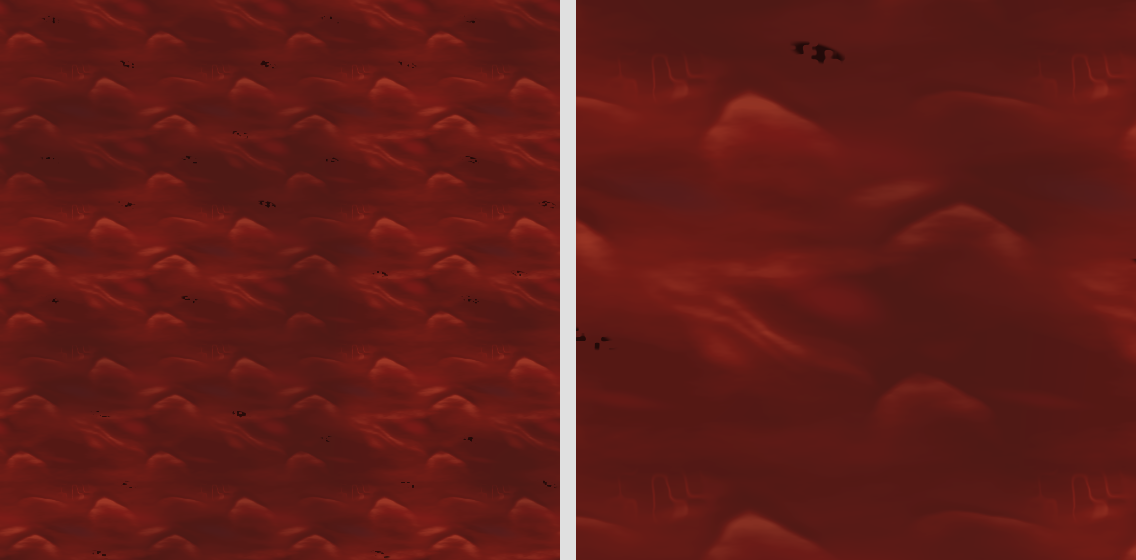
Left: the whole. Right: its middle third, enlarged.
A WebGL 2 fragment shader for this pattern:

```glsl
#version 300 es
precision highp float;

#define REPEATS 4.0
#define WARP 0.045
#define BASE_TONE 0.20
#define MOTTLE 0.75
#define GRAIN 0.28
#define STAIN 0.16
#define DEEP vec3(0.335, 0.095, 0.080)
#define MID vec3(0.460, 0.112, 0.088)
#define LIT vec3(0.610, 0.210, 0.145)
#define CRIMSON vec3(0.540, 0.105, 0.095)
#define COOL vec3(0.340, 0.125, 0.130)

uniform vec2 u_resolution;
out vec4 fragColor;

float hash(vec2 p) {
  vec3 q = fract(p.xyx * 0.1031);
  q += dot(q, q.yzx + 33.33);
  return fract((q.x + q.y) * q.z);
}

// Value noise that closes on itself after the given period
float noise(vec2 x, vec2 period) {
  vec2 i = floor(x), f = fract(x);
  f = f * f * f * (f * (f * 6.0 - 15.0) + 10.0);
  vec2 a = mod(i, period), b = mod(i + 1.0, period);
  return mix(mix(hash(a), hash(vec2(b.x, a.y)), f.x),
             mix(hash(vec2(a.x, b.y)), hash(b), f.x), f.y);
}

float fbm(vec2 p, vec2 freq) {
  float sum = 0.0, amp = 0.53;
  for (int i = 0; i < 4; i++) {
    sum += amp * noise(p * freq, freq);
    freq *= 2.0;
    amp *= 0.5;
  }
  return sum;
}

// Shortest offset within the repeating tile
vec2 wrap(vec2 d) { return d - floor(d + 0.5); }

// Soft slanted brush dab
float dab(vec2 p, vec2 centre, vec2 radius, float tilt) {
  vec2 d = wrap(p - centre);
  d.y -= tilt * d.x;
  return smoothstep(1.0, 0.1, length(d / radius));
}

// Ridge with a crisp lit crest, fading underside and dark outline above
float hill(vec2 p, vec2 base, vec2 size, float lean) {
  vec2 q = wrap(p - base) / size;
  q.x += lean * q.y;
  float side = smoothstep(1.25, 0.6, abs(q.x));
  float depth = 1.0 - pow(abs(q.x), 1.4) - q.y;
  float body = smoothstep(0.0, 0.25, depth) * smoothstep(1.5, 0.15, depth);
  float outline = smoothstep(-0.75, -0.1, depth) * smoothstep(0.15, -0.1, depth);
  return side * (body - 0.35 * outline);
}

// Wavy diagonal ribbon made of fine strands
float ribbon(vec2 p) {
  vec2 d = wrap(p - vec2(0.78, 0.88));
  float across = d.y + 0.48 * d.x + 0.022 * sin(d.x * 20.0);
  float strands = 0.7 + 0.3 * sin(across * 110.0 + d.x * 12.0);
  return strands * smoothstep(0.06, 0.01, abs(across)) * smoothstep(0.32, 0.14, abs(d.x));
}

void main() {
  vec2 uv = gl_FragCoord.xy / u_resolution.y;
  vec2 tile = uv * REPEATS, cell = floor(tile);
  vec2 p = tile + WARP * (vec2(fbm(tile, vec2(5.0, 7.0)),
                               fbm(tile + 0.37, vec2(4.0, 6.0))) - 0.5);
  float grain = fbm(p, vec2(7.0, 24.0)) - 0.5;

  // Mottled ground
  float tone = BASE_TONE + MOTTLE * (fbm(p, vec2(2.0, 5.0)) - 0.5) + GRAIN * grain;

  // Lit ridges and streaks
  float light = 0.62 * hill(p, vec2(0.25, 0.10), vec2(0.17, 0.09), 0.0);
  light += 0.52 * hill(p, vec2(0.79, 0.35), vec2(0.16, 0.10), 0.25);
  light += 0.42 * hill(p, vec2(0.17, 0.71), vec2(0.14, 0.09), 0.2);
  light += 0.30 * hill(p, vec2(0.28, 0.41), vec2(0.16, 0.04), 0.3);
  light += 0.55 * dab(p, vec2(0.10, 0.21), vec2(0.14, 0.045), 0.25);
  light += 0.25 * dab(p, vec2(0.60, 0.44), vec2(0.11, 0.025), 0.2);
  light += 0.40 * dab(p, vec2(0.85, 0.03), vec2(0.45, 0.055), 0.05);
  light += 0.28 * dab(p, vec2(0.68, 0.85), vec2(0.09, 0.06), -0.6);
  light += 0.45 * ribbon(p);
  tone += light * (1.0 + 1.3 * grain);

  // Shadowed hollows
  tone -= 0.16 * dab(p, vec2(0.50, 0.70), vec2(0.40, 0.24), -0.2);
  tone -= 0.20 * dab(p, vec2(0.85, 0.18), vec2(0.20, 0.07), -0.2);
  tone -= 0.18 * dab(p, vec2(0.40, 0.23), vec2(0.16, 0.035), -0.3);

  // Feathery wisps
  float wisp = 1.0 - abs(2.0 * noise(p * vec2(26.0, 18.0), vec2(26.0, 18.0)) - 1.0);
  tone += 0.38 * smoothstep(0.65, 1.0, wisp) * dab(p, vec2(0.55, 0.48), vec2(0.19, 0.08), 0.0);

  // Broad stains that differ from repeat to repeat
  float stain = smoothstep(0.50, 0.85, noise(uv * 5.0 + 2.3, vec2(64.0)));
  stain += dab(uv, vec2(0.41, 0.67), vec2(0.13, 0.09), -0.4);
  stain += 0.7 * dab(uv, vec2(0.94, 0.43), vec2(0.10, 0.07), 0.0);
  tone -= STAIN * stain * (0.8 + grain);

  // Colour ramp with red and cool glazes
  tone = clamp(tone, 0.0, 1.0);
  vec3 colour = mix(DEEP, MID, min(2.0 * tone, 1.0));
  colour = mix(colour, LIT, max(2.0 * tone - 1.0, 0.0));
  float red = dab(p, vec2(0.95, 0.96), vec2(0.17, 0.08), -0.3);
  red += 0.6 * dab(p, vec2(0.05, 0.30), vec2(0.28, 0.08), -0.2);
  red += 0.5 * dab(p, vec2(0.82, 0.34), vec2(0.18, 0.07), -0.2);
  red += 0.4 * dab(p, vec2(0.42, 0.72), vec2(0.17, 0.03), -0.15);
  colour = mix(colour, CRIMSON, min(0.65 * red, 0.8));
  colour = mix(colour, COOL, 0.5 * dab(p, vec2(0.56, 0.21), vec2(0.22, 0.06), -0.2));
  colour = mix(colour, vec3(0.25, 0.10, 0.09), 0.28 * min(stain, 1.0));

  // Small dark scratches, present in some repeats only
  vec2 spots[3] = vec2[3](vec2(0.36, 0.86), vec2(0.91, 0.54), vec2(0.72, 0.04));
  float fleck = smoothstep(0.60, 0.78, noise(tile * vec2(60.0, 85.0), vec2(512.0)));
  for (int i = 0; i < 3; i++) {
    float shown = step(0.35, hash(cell + 17.0 * float(i + 1)));
    float area = dab(tile, spots[i], vec2(0.085, 0.03), -0.25);
    colour *= 1.0 - 0.6 * shown * fleck * smoothstep(0.0, 0.5, area);
  }
  fragColor = vec4(colour, 1.0);
}
```
